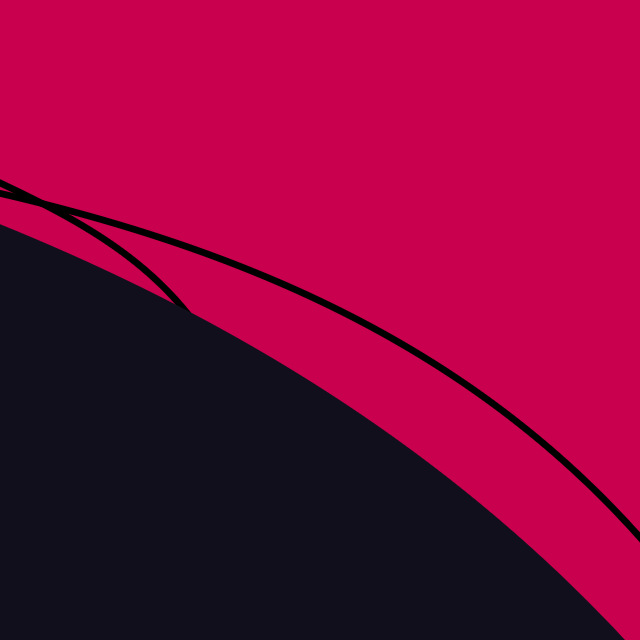
Give the GLSL for this background, as a Shadertoy shader.

```glsl
// Flat crimson field with a dark hill rising to the left, and two thin black arcs.
// Each curve is a chord with a skewed parabolic bulge; its approximate signed
// distance gives both the filled hill and the stroked lines.

#define CRIMSON vec3(0.790, 0.000, 0.302)
#define NIGHT vec3(0.067, 0.059, 0.106)
#define INK vec3(0.0)
#define LINE_WIDTH 0.0106
#define HILL_BULGE vec2(0.2045, 0.0349)
#define LONG_BULGE vec2(0.272, 0.0928)
#define SHORT_BULGE vec2(0.163, 0.118)

// Signed distance to the arc from a to b, positive on the outer (left) side.
// bulge.x sets the height of the arc, bulge.y leans it towards b.
float arcDistance(vec2 p, vec2 a, vec2 b, vec2 bulge) {
    float chord = length(b - a);
    vec2 along = (b - a) / chord;
    vec2 outward = vec2(-along.y, along.x);
    float u = dot(p - a, along) / chord;
    float strength = bulge.x + bulge.y * u;
    float height = u * (1.0 - u) * strength;
    float slope = (1.0 - 2.0 * u) * strength + u * (1.0 - u) * bulge.y;
    return (dot(p - a, outward) - chord * height) / sqrt(1.0 + slope * slope);
}

// Antialiased coverage of the region where the distance is negative.
float coverage(float dist) {
    return clamp(0.5 - dist * iResolution.y, 0.0, 1.0);
}

float stroke(float dist) {
    return coverage(abs(dist) - 0.5 * LINE_WIDTH);
}

void mainImage(out vec4 fragColor, in vec2 fragCoord) {
    vec2 p = fragCoord / iResolution.y;

    float hill = arcDistance(p, vec2(0.0, 0.6497), vec2(0.9766, 0.0), HILL_BULGE);
    float longArc = arcDistance(p, vec2(0.0, 0.6979), vec2(1.0, 0.1602), LONG_BULGE);
    float shortArc = arcDistance(p, vec2(0.0, 0.7142), vec2(0.2878, 0.5163), SHORT_BULGE);

    // Lines lie over the field; the hill covers the end of the short one.
    vec3 color = CRIMSON;
    color = mix(color, INK, stroke(shortArc));
    color = mix(color, INK, stroke(longArc));
    color = mix(color, NIGHT, coverage(hill));

    fragColor = vec4(color, 1.0);
}
```
